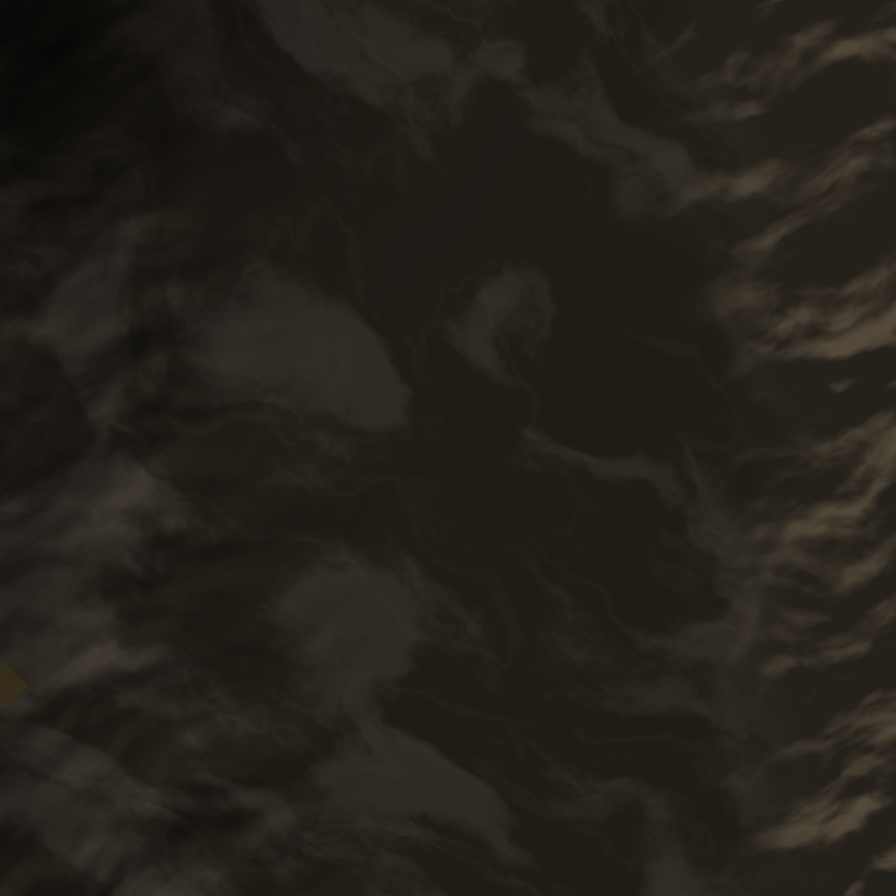
A Shadertoy shader for this texture:

```glsl
// Dim weathered rock: dark smooth hollows, wispy diagonal veins and a lit ridged slope on the right
#define FLOOR_COLOR vec3(0.122, 0.108, 0.085)
#define WISP_COLOR vec3(0.192, 0.174, 0.150)
#define SHADE_COLOR vec3(0.142, 0.125, 0.102)
#define LIT_COLOR vec3(0.345, 0.305, 0.240)
#define CHIP_COLOR vec3(0.220, 0.180, 0.100)
#define VEIN_ANGLE -0.85
#define RIDGE_ANGLE 0.45
#define RELIEF_STEP 0.009
#define GRAIN_SCALE 170.0

float hash(vec2 p) {
    vec3 q = fract(p.xyx * vec3(0.1031, 0.1030, 0.0973));
    q += dot(q, q.yzx + 33.33);
    return fract((q.x + q.y) * q.z);
}

float noise(vec2 p) {
    vec2 cell = floor(p), f = fract(p);
    f = f * f * f * (f * (f * 6.0 - 15.0) + 10.0);
    float low = mix(hash(cell), hash(cell + vec2(1, 0)), f.x);
    float high = mix(hash(cell + vec2(0, 1)), hash(cell + vec2(1, 1)), f.x);
    return mix(low, high, f.y);
}

float fbm(vec2 p) {
    float sum = 0.0, weight = 0.52;
    for (int i = 0; i < 5; i++) {
        sum += weight * noise(p);
        p = mat2(0.8, 0.6, -0.6, 0.8) * p * 2.03 + 17.3;
        weight *= 0.48;
    }
    return sum;
}

// Coordinates along and across a direction
vec2 align(vec2 p, float angle) {
    vec2 dir = vec2(cos(angle), sin(angle));
    return vec2(dot(p, dir), dot(p, vec2(-dir.y, dir.x)));
}

float segmentDistance(vec2 p, vec2 a, vec2 b) {
    vec2 ab = b - a;
    return length(p - a - ab * clamp(dot(p - a, ab) / dot(ab, ab), 0.0, 1.0));
}

float ridgeHeight(vec2 p) {
    vec2 warp = vec2(fbm(p * 6.0), fbm(p * 6.0 + 40.0)) - 0.5;
    return fbm(align(p + 0.08 * warp, RIDGE_ANGLE) * vec2(6.0, 14.0) + 80.0);
}

// Brightness difference across the ridges, lit from the upper left
float relief(vec2 p) {
    vec2 d = RELIEF_STEP * vec2(-0.5, 0.87);
    return ridgeHeight(p - d) - ridgeHeight(p + d);
}

void mainImage(out vec4 fragColor, in vec2 fragCoord) {
    vec2 uv = fragCoord / iResolution.xy;
    float broad = fbm(uv * 3.0 + 5.0) - 0.5;
    vec2 warp = vec2(fbm(uv * 5.0 + 11.0), fbm(uv * 5.0 + 29.0)) - 0.5;
    vec2 bent = uv + 0.16 * warp;

    // Wisps with a grainy edge, thinned out over the smooth hollows
    vec2 veinSpace = align(bent, VEIN_ANGLE + 0.3 * (1.0 - uv.y));
    float wisp = fbm(veinSpace * vec2(6.0, 13.0));
    float grain = noise(uv * GRAIN_SCALE) - 0.5;
    float streak = segmentDistance(bent, vec2(0.61, 0.82), vec2(0.72, 0.55));
    float pool = segmentDistance(bent, vec2(0.50, 0.53), vec2(0.59, 0.42));
    float hollow = max(1.0 - smoothstep(0.015, 0.055, streak),
                       1.0 - smoothstep(0.03, 0.13, pool));
    float cover = wisp + 0.35 * broad + 0.10 * (0.5 - uv.y) + 0.05 * grain - 0.22 * hollow;
    float wispMask = smoothstep(0.40, 0.66, cover);

    // Thin pale veins
    float crest = 1.0 - abs(2.0 * fbm(veinSpace * vec2(5.0, 11.0) + 60.0) - 1.0);
    float vein = smoothstep(0.90, 1.0, crest) * (1.0 - 0.8 * hollow);
    vec3 color = mix(FLOOR_COLOR, WISP_COLOR, clamp(0.85 * wispMask + 0.22 * vein, 0.0, 1.0));

    // Soft relief on the left
    float light = relief(uv);
    float leftSide = 1.0 - smoothstep(0.10, 0.45, uv.x + 0.3 * broad);
    color *= 1.0 + leftSide * clamp(1.6 * light, -0.35, 0.35);

    // Lit slope on the right
    float border = 0.80 - 0.10 * smoothstep(0.5, 1.0, uv.y);
    float slope = smoothstep(-0.07, 0.10, uv.x - border + 0.25 * broad + 0.15 * warp.x);
    float lit = smoothstep(-0.06, 0.20, light + 0.15 * broad);
    vec3 slopeColor = mix(SHADE_COLOR, LIT_COLOR, 0.9 * lit);
    color = mix(color, slopeColor, slope);

    // Gloom gathering in the upper left corner and along the left edge
    float corner = length((uv - vec2(0.0, 1.0)) * vec2(1.0, 0.85));
    color *= mix(0.42, 1.0, smoothstep(0.0, 0.55, corner + 0.25 * broad));
    color *= mix(0.82, 1.0, smoothstep(0.0, 0.12, uv.x + 0.2 * broad));

    // Small ochre chip at the left edge
    vec2 chip = abs(uv - vec2(0.005, 0.235));
    float chipDistance = chip.x + chip.y - 0.028 + 0.012 * warp.x;
    color = mix(color, CHIP_COLOR, 0.8 * (1.0 - smoothstep(-0.002, 0.002, chipDistance)));

    fragColor = vec4(color, 1.0);
}
```
